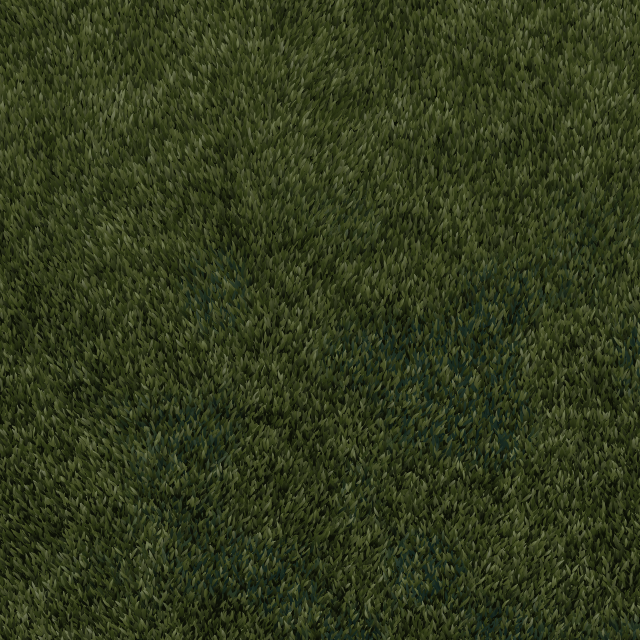
This texture is drawn by a Shadertoy shader. Its source:

```glsl
// Dense dark turf seen from above: short tapered grass blades in stacked layers.
// Each layer is a jittered grid of soft bent blades; slow noise fields steer
// their lean, brightness and a faint teal shade in the lower half.

const int   LAYERS     = 11;
const vec2  CELL       = vec2(0.0105, 0.0135);  // grid spacing of one layer
const float HALF_LEN   = 0.0105;                // longest blade, half length
const float HALF_WIDTH = 0.0021;
const float SOFTNESS   = 0.0010;                // edge blur in canvas units
const float MAX_LEAN   = 0.85;                  // radians from upright

const vec3 SOIL  = vec3(0.045, 0.060, 0.020);
const vec3 DEEP  = vec3(0.120, 0.150, 0.052);
const vec3 GREEN = vec3(0.185, 0.225, 0.080);
const vec3 OLIVE = vec3(0.285, 0.318, 0.150);
const vec3 STRAW = vec3(0.440, 0.470, 0.315);
const vec3 TEAL  = vec3(0.070, 0.150, 0.135);

vec4 hash4(vec2 p) {
    vec4 q = fract(p.xyxy * vec4(0.1031, 0.1030, 0.0973, 0.1099));
    q += dot(q, q.wzxy + 33.33);
    return fract((q.xxyz + q.yzzw) * q.zywx);
}

float noise(vec2 p) {
    vec2 i = floor(p), f = fract(p);
    f = f * f * (3.0 - 2.0 * f);
    float low  = mix(hash4(i).x, hash4(i + vec2(1, 0)).x, f.x);
    float high = mix(hash4(i + vec2(0, 1)).x, hash4(i + vec2(1, 1)).x, f.x);
    return mix(low, high, f.y);
}

// Maps a tone from shadow (0) to sunlit tip (1)
vec3 grassColor(float tone) {
    vec3 c = mix(SOIL, DEEP, smoothstep(0.0, 0.25, tone));
    c = mix(c, GREEN, smoothstep(0.20, 0.50, tone));
    c = mix(c, OLIVE, smoothstep(0.46, 0.76, tone));
    return mix(c, STRAW, smoothstep(0.76, 1.08, tone));
}

// Coverage of a bent blade in x, position from root (-1) to tip (1) in y
vec2 blade(vec2 p, float angle, float halfLen, float bend, float soft) {
    float s = sin(angle), c = cos(angle);
    vec2 q = vec2(c * p.x - s * p.y, s * p.x + c * p.y);
    float along = q.y / halfLen;
    q.x -= bend * (along * along - 0.4);
    float width = HALF_WIDTH * (1.0 - along * along) * (1.0 - 0.25 * along);
    float cover = 1.0 - smoothstep(-soft, soft, abs(q.x) - width);
    cover *= 1.0 - smoothstep(0.85, 1.0, abs(along));
    return vec2(cover, clamp(along, -1.0, 1.0));
}

void mainImage(out vec4 fragColor, in vec2 fragCoord) {
    vec2 uv = fragCoord / iResolution.y;
    float soft = max(SOFTNESS, 0.6 / iResolution.y);

    // Slow fields across the lawn
    float lowland = 1.0 - smoothstep(0.1, 0.85, uv.y);
    float lean = mix(-0.45, 0.12, smoothstep(0.0, 0.5, uv.x))
               + 0.7 * (noise(uv * 6.0 + 3.0) - 0.5);
    float spread = mix(0.35, 0.75, lowland);
    float light = 0.16 * (uv.y - 0.5)
                + 0.14 * (noise(uv * 5.0 + 11.0) - 0.5)
                + 0.22 * (noise(uv * 26.0 + 40.0) - 0.5);
    float contrast = mix(0.80, 1.05, lowland);
    float tealZone = smoothstep(0.45, 0.75, noise(uv * 9.0 + 70.0))
                   * smoothstep(0.0, 0.4, uv.x) * smoothstep(0.85, 0.45, uv.y);

    vec3 color = SOIL;
    for (int layer = 0; layer < LAYERS; layer++) {
        float depth = float(layer) / float(LAYERS - 1);
        vec2 grid = uv / CELL + float(layer) * vec2(0.37, 0.61);
        vec2 home = floor(grid);

        for (int j = -1; j <= 1; j++)
        for (int i = -1; i <= 1; i++) {
            vec2 id = home + vec2(i, j);
            vec4 place = hash4(id + float(layer) * 37.0 + 5.0);
            vec4 look  = hash4(id + float(layer) * 53.0 + 211.0);

            vec2 p = (grid - id - place.xy) * CELL;
            float angle = clamp(lean + spread * (place.z * 2.0 - 1.0), -MAX_LEAN, MAX_LEAN);
            float halfLen = HALF_LEN * mix(0.55, 1.0, place.w);
            vec2 shape = blade(p, angle, halfLen, 0.003 * (look.y - 0.5), soft);

            // Random tone, lighter towards the tip and the top layers
            float tone = 0.30 * depth + 0.85 * look.x + 0.20 * shape.y - 0.16;
            tone = 0.48 + contrast * (tone - 0.48) + light;
            vec3 tint = grassColor(tone);
            float gray = dot(tint, vec3(0.3, 0.6, 0.1));
            tint = mix(tint, vec3(gray), 0.30 * look.z * look.z);
            tint = mix(tint, TEAL, 0.75 * tealZone * step(0.72, look.w));
            color = mix(color, tint, shape.x);
        }
    }
    fragColor = vec4(color, 1.0);
}
```
